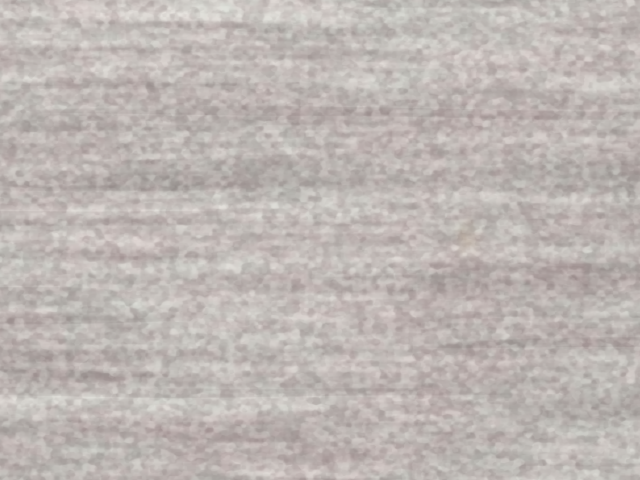
Reproduce this texture procedurally as a Shadertoy shader.

```glsl
vec3 hash3(vec2 cell) {
    vec3 h = fract(cell.xyx * vec3(0.1031, 0.1030, 0.0973));
    h += dot(h, h.yxz + 33.33);
    return fract((h.xxy + h.yzz) * h.zyx);
}

// Soft cellular noise centred on zero: jittered seeds blend their random values
float softCells(vec2 p, float seed) {
    p += seed * vec2(17.3, 31.7);
    vec2 cell = floor(p);
    float total = 0.0, weights = 0.0;
    for (int y = -1; y <= 1; y++) {
        for (int x = -1; x <= 1; x++) {
            vec2 id = cell + vec2(x, y);
            vec3 random = hash3(id + 200.0);
            vec2 d = id + 0.15 + 0.7 * random.xy - p;
            float w = exp(-6.0 * dot(d, d));
            total += w * random.z;
            weights += w;
        }
    }
    return total / weights - 0.5;
}

void mainImage(out vec4 fragColor, in vec2 fragCoord) {
    vec2 uv = fragCoord / iResolution.y;

    // Fibres drift slightly off the horizontal
    vec2 fibre = uv;
    fibre.y += 0.004 * sin(2.3 * uv.x + 5.0 * uv.y) + 0.0015 * sin(9.0 * uv.x + 21.0 * uv.y);

    // Long bands and finer streaks
    float tone = 0.085 * softCells(fibre * vec2(0.8, 11.0), 1.0);
    tone += 0.075 * softCells(fibre * vec2(1.7, 34.0), 2.0);
    tone += 0.060 * softCells(fibre * vec2(4.5, 80.0), 3.0);

    // Sparse thin dark lines
    float line = softCells(fibre * vec2(1.8, 52.0), 4.0);
    tone -= 0.055 * smoothstep(0.27, 0.48, line);

    // Blurred grain, slightly wider than tall
    tone += 0.030 * softCells(uv * vec2(14.0, 22.0), 5.0);
    tone += 0.120 * softCells(uv * vec2(66.0, 88.0), 6.0);
    tone += 0.060 * softCells(uv * vec2(115.0, 140.0), 7.0);

    vec3 warmGrey = vec3(0.750, 0.724, 0.711);
    vec3 color = warmGrey + tone * vec3(0.98, 1.06, 1.02);

    // Faint rosy and greenish tints
    float tint = softCells(fibre * vec2(5.0, 17.0), 8.0) + softCells(uv * vec2(38.0, 50.0), 9.0);
    color += 0.016 * tint * vec3(1.0, -0.6, -0.1);

    // Small tan stain
    vec2 stain = (uv - vec2(0.975, 0.505)) / vec2(0.022, 0.032);
    float patchy = 0.7 + softCells(uv * 60.0, 10.0);
    color -= exp(-dot(stain, stain)) * patchy * vec3(0.01, 0.035, 0.07);

    fragColor = vec4(color, 1.0);
}
```
